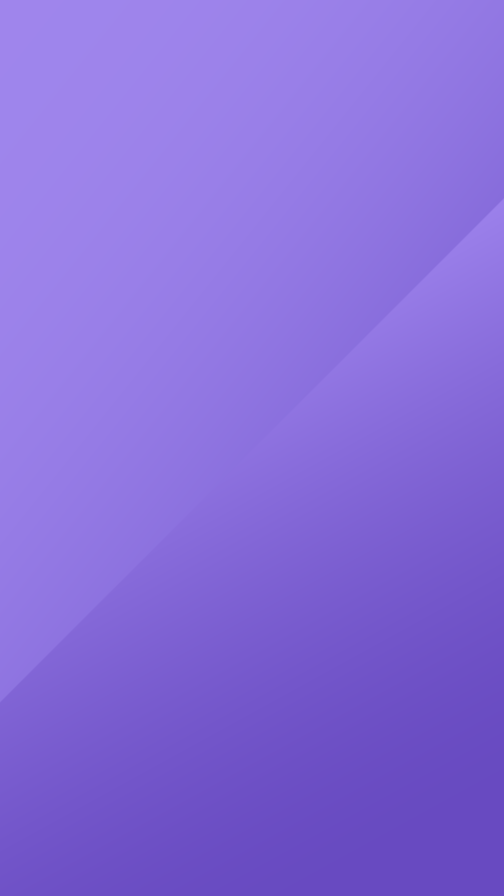
This background is drawn by a WebGL 2 fragment shader. Its source:

```glsl
#version 300 es
precision highp float;

uniform vec2 u_resolution;
out vec4 outColor;

// Canvas measured in widths, with y running down from the top
const vec2 CANVAS = vec2(1.0, 16.0 / 9.0);

// Diagonal fold: x + y = FOLD_OFFSET
const float FOLD_OFFSET = 1.3935;

// Upper sheet: slow start, darkest against the fold
const vec3 UPPER_LIGHT = vec3(0.622, 0.522, 0.925);
const vec3 UPPER_SHADE = vec3(0.530, 0.425, 0.860);
const vec2 UPPER_AXIS = vec2(1.0, 0.8);
const float UPPER_LENGTH = 1.306;
const float UPPER_EASE = 2.3;

// Lower sheet: fast start, settling into the deep corner
const vec3 LOWER_LIGHT = vec3(0.615, 0.510, 0.925);
const vec3 LOWER_DEEP = vec3(0.408, 0.292, 0.757);
const vec2 LOWER_AXIS = vec2(0.55, 1.0);
const float LOWER_START = 0.926;
const float LOWER_LENGTH = 1.157;
const float LOWER_EASE = 1.5;

vec3 upperSheet(vec2 p) {
    float along = clamp(dot(p, UPPER_AXIS) / UPPER_LENGTH, 0.0, 1.0);
    return mix(UPPER_LIGHT, UPPER_SHADE, pow(along, UPPER_EASE));
}

vec3 lowerSheet(vec2 p) {
    float along = clamp((dot(p, LOWER_AXIS) - LOWER_START) / LOWER_LENGTH, 0.0, 1.0);
    return mix(LOWER_LIGHT, LOWER_DEEP, 1.0 - pow(1.0 - along, LOWER_EASE));
}

// Signed distance to the fold, positive on the lower sheet
float foldDistance(vec2 p) {
    return (p.x + p.y - FOLD_OFFSET) * inversesqrt(2.0);
}

void main() {
    vec2 uv = gl_FragCoord.xy / u_resolution;
    vec2 p = vec2(uv.x, 1.0 - uv.y) * CANVAS;

    // Antialias the fold over about one pixel
    float pixel = 1.0 / u_resolution.x;
    float lowerMask = smoothstep(-pixel, pixel, foldDistance(p));

    outColor = vec4(mix(upperSheet(p), lowerSheet(p), lowerMask), 1.0);
}
```
